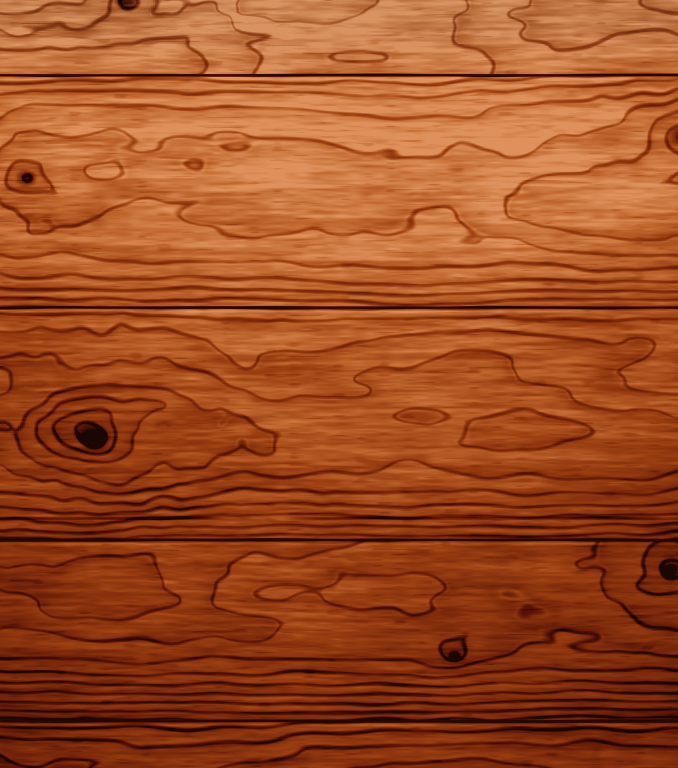
This texture is drawn by a WebGL 2 fragment shader. Its source:

```glsl
#version 300 es
precision highp float;
uniform vec2 u_resolution;
out vec4 outColor;

#define SEAM_Y 0.297
#define PITCH 0.3025
#define LOW_PITCH 0.236
#define SEAM_HALF 0.0016
#define RING_CURVE 260.0
#define SWIRL 5.5
#define LINE_WIDTH 0.0036
#define LINE_DEPTH 0.46
#define FIBER_DEPTH 0.20
#define KNOT_REACH 2.6

const vec3 TONES[6] = vec3[6](
    vec3(0.10, 0.025, 0.01), vec3(0.33, 0.07, 0.02), vec3(0.48, 0.16, 0.04),
    vec3(0.61, 0.25, 0.07), vec3(0.75, 0.40, 0.18), vec3(0.87, 0.57, 0.36));
// Height of the heartwood inside each board, lowest board first
const float HEART[5] = float[5](0.40, 0.80, 0.56, 0.53, 0.28);
// Knots: centre and core radius
const vec3 KNOTS[6] = vec3[6](
    vec3(0.121, 0.431, 0.021), vec3(0.036, 0.768, 0.013),
    vec3(0.592, 0.146, 0.008), vec3(0.873, 0.258, 0.011),
    vec3(0.163, 1.000, 0.014), vec3(0.890, 0.822, 0.016));

float hash(vec2 p) {
    vec3 q = fract(p.xyx * 0.1031);
    q += dot(q, q.yzx + 33.33);
    return fract((q.x + q.y) * q.z);
}

float noise(vec2 p) {
    vec2 i = floor(p), f = fract(p);
    f = f * f * (3.0 - 2.0 * f);
    return mix(mix(hash(i), hash(i + vec2(1, 0)), f.x),
               mix(hash(i + vec2(0, 1)), hash(i + vec2(1, 1)), f.x), f.y);
}

float fbm(vec2 p) {
    float sum = 0.0, amp = 0.55;
    for (int i = 0; i < 4; i++) {
        sum += amp * noise(p);
        p = p * 2.07 + 5.3;
        amp *= 0.42;
    }
    return sum;
}

float boardPitch(float y) { return y < SEAM_Y ? LOW_PITCH : PITCH; }
float boardCoord(float y) { return (y - SEAM_Y) / boardPitch(y); }

// Piecewise linear ramp through the wood tones; 0 is darkest, 1 lightest
vec3 woodColor(float tone) {
    float t = clamp(tone, 0.0, 0.999) * 5.0;
    int i = int(t);
    return mix(TONES[i], TONES[i + 1], fract(t));
}

void main() {
    vec2 p = gl_FragCoord.xy / u_resolution.y;
    float across = gl_FragCoord.x / u_resolution.x - 0.5;
    float pixel = 1.0 / u_resolution.y;

    // Board layout
    float pitch = boardPitch(p.y);
    float coord = boardCoord(p.y);
    float id = floor(coord);
    float local = coord - id;
    vec2 seed = vec2(id * 17.3 + 61.0, id * 9.7 + 43.0);

    // Growth rings: tight straight grain at the edges, open swirls at the heart
    float v = (local - HEART[clamp(int(id) + 2, 0, 4)]) * pitch;
    float swirl = fbm(p * vec2(3.2, 7.5) + seed);
    float openness = mix(1.0, 0.36, smoothstep(0.02, 0.13, abs(v)));
    float rings = RING_CURVE * v * v + SWIRL * (id > 1.0 ? 1.6 : 1.0) * openness * swirl;
    rings += 0.45 * noise(p * vec2(19.0, 45.0) + seed);

    // Knots pull rings around a dark core
    float core = 0.0, halo = 0.0;
    for (int i = 0; i < 6; i++) {
        vec3 k = KNOTS[i];
        float same = 1.0 - step(0.5, abs(floor(boardCoord(k.y)) - id));
        vec2 d = (p - k.xy) * vec2(0.78, 1.0);
        float dist = length(d) * (0.8 + 0.4 * noise(p * 38.0 + seed));
        float reach = k.z * KNOT_REACH;
        rings -= same * 95.0 * reach * exp(-dist / reach);
        core += same * (1.0 - smoothstep(k.z * 0.25, k.z * 1.05, dist));
        halo += same * exp(-dist / (k.z * 1.7));
    }

    // Dark late wood: a thin line with a soft fade on one side
    float slope = length(vec2(dFdx(rings), dFdy(rings))) * u_resolution.y;
    slope = clamp(slope, 12.0, 260.0);
    float phase = fract(rings);
    float lineDist = min(phase, 1.0 - phase) / slope;
    float wear = noise(p * vec2(9.0, 33.0) + seed * 2.0);
    float width = LINE_WIDTH * mix(0.55, 1.15, wear);
    float line = 1.0 - smoothstep(0.0, width + 0.5 * pixel, lineDist);
    line *= mix(0.55, 1.0, wear) * (1.0 - 0.5 * smoothstep(110.0, 240.0, slope));
    float fade = phase * phase * phase * (1.0 - smoothstep(0.9, 1.0, phase));

    // Fine fibres and short dark pores
    float bend = p.y + 0.012 * swirl;
    float fiber = noise(vec2(p.x * 16.0, bend * 230.0) + seed) - 0.5;
    fiber += 0.6 * (noise(vec2(p.x * 60.0, bend * 420.0) + seed) - 0.5);
    float pores = smoothstep(0.78, 0.95, noise(vec2(p.x * 34.0, bend * 300.0) - seed));

    // Light falls from above and dims toward the sides
    float tone = 0.53 + 0.45 * smoothstep(-0.05, 1.0, p.y);
    tone += 0.09 * exp(-pow((p.y - 0.79) / 0.08, 2.0));
    tone -= across * across * mix(0.62, 0.3, p.y);
    tone += 0.17 * (fbm(p * vec2(4.0, 11.0) + seed + 20.0) - 0.45);
    tone -= LINE_DEPTH * line + 0.17 * fade;
    tone += FIBER_DEPTH * fiber - 0.10 * pores;
    tone -= 0.28 * min(halo, 1.0) + 0.5 * min(core, 1.0);

    // Seams with a soft shadow, a lit lower lip and one hairline crack
    float wobble = 0.0012 * (noise(vec2(p.x * 14.0, id)) - 0.5);
    float seam = min(local, 1.0 - local) * pitch + wobble;
    tone -= 0.12 * exp(-seam / 0.009);
    tone += 0.16 * exp(-pow(((1.0 - local) * pitch - 0.005) / 0.002, 2.0));
    float crack = abs(local - 0.093 + 2.0 * wobble) * pitch;
    float cracked = id == 0.0 ? 0.4 * smoothstep(0.2, 0.6, wear) : 0.0;
    tone -= cracked * (1.0 - smoothstep(0.0005, 0.002 + pixel, crack));
    tone = mix(tone, 0.03, 1.0 - smoothstep(SEAM_HALF - 0.5 * pixel, SEAM_HALF + pixel, seam));

    // The top board is paler and less saturated
    vec3 color = woodColor(tone);
    float grey = dot(color, vec3(0.3, 0.59, 0.11));
    color = mix(color, vec3(grey) * vec3(1.2, 0.95, 0.75), 0.22 * smoothstep(0.88, 0.98, p.y));
    outColor = vec4(color, 1.0);
}
```
